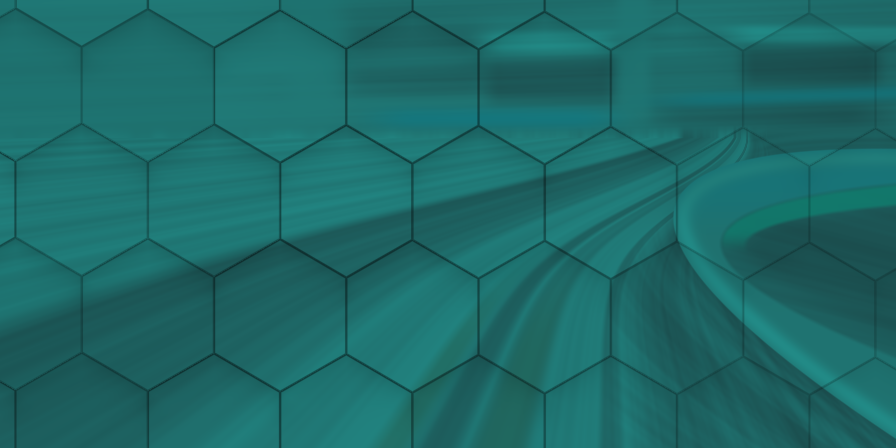
Reproduce this background procedurally as a Shadertoy shader.

```glsl
const vec3 SHADOW = vec3(0.10, 0.25, 0.255);
const vec3 LIGHT = vec3(0.13, 0.535, 0.52);
const vec3 BLUE = vec3(0.06, 0.46, 0.50);
const vec3 GREEN = vec3(0.06, 0.49, 0.43);
const vec3 OLIVE = vec3(0.13, 0.39, 0.34);

const vec2 VANISH = vec2(1.667, 0.693);   // where the road trails gather
const vec2 OUTER_TIP = vec2(1.503, 0.513);
const vec2 INNER_TIP = vec2(1.609, 0.456);
const vec2 HEX_CENTRE = vec2(0.330, 0.811);
const float HEX_WIDTH = 0.2953;
const float HEX_TILT = 0.006;

float hash(vec2 p) {
    return fract(sin(dot(p, vec2(41.3, 289.1))) * 4375.85);
}

float band(float x, float a, float b, float soft) {
    return smoothstep(a - soft, a + soft, x) - smoothstep(b - soft, b + soft, x);
}

float patchMask(vec2 p, vec4 box, vec2 soft) {
    return band(p.x, box.x, box.z, soft.x) * band(p.y, box.y, box.w, soft.y);
}

// Layered sines, each fading out before it becomes finer than a pixel
float streaks(float x, float drift) {
    float sum = 0.0, freq = 17.0, amp = 0.5, blur = fwidth(x);
    for (int i = 0; i < 5; i++) {
        float phase = freq * x + float(i) * 2.1 + 1.5 * sin(freq * 0.37 * x + drift);
        sum += amp * sin(phase) * (1.0 - smoothstep(0.5, 2.5, freq * blur));
        freq *= 1.83;
        amp *= 0.72;
    }
    return sum;
}

// Approximate signed distance to a sheared parabola opening right
float parabola(vec2 p, vec2 tip, float slope, float k) {
    vec2 d = p - tip;
    float h = d.y - slope * d.x;
    vec2 grad = vec2(-2.0 * h * slope / k - 1.0, 2.0 * h / k);
    return (h * h / k - d.x) / length(grad);
}

// Blurred hall above the road
vec3 hallColor(vec2 p) {
    float y = p.y - 0.035 * p.x;
    float right = smoothstep(0.45, 1.0, p.x);
    float t = 0.73 - 0.10 * right - 0.12 * smoothstep(1.5, 2.0, p.x);
    t += (0.035 + 0.055 * right) * streaks(y * 2.2, 2.5 * p.x);
    t -= 0.16 * patchMask(p, vec4(0.78, 0.80, 1.08, 0.95), vec2(0.05, 0.03));
    t -= 0.28 * patchMask(p, vec4(1.09, 0.77, 1.37, 0.87), vec2(0.03, 0.03));
    t -= 0.25 * patchMask(p, vec4(1.46, 0.72, 1.96, 0.77), vec2(0.08, 0.02));
    t -= 0.28 * patchMask(p, vec4(1.66, 0.81, 1.96, 0.89), vec2(0.03, 0.025));
    t += 0.32 * patchMask(p, vec4(1.08, 0.885, 1.36, 0.925), vec2(0.05, 0.016));
    t += 0.38 * patchMask(p, vec4(1.64, 0.905, 2.05, 0.94), vec2(0.06, 0.012));
    float columns = band(p.x, 0.64, 0.76, 0.04) + band(p.x, 1.38, 1.45, 0.02);
    t = mix(t, 0.74, 0.75 * columns * smoothstep(0.68, 0.78, p.y));
    vec3 col = mix(SHADOW, LIGHT, t);
    float blue = patchMask(p, vec4(0.85, 0.715, 1.36, 0.755), vec2(0.08, 0.02))
               + band(y, 0.71, 0.735, 0.018) * smoothstep(1.37, 1.6, p.x);
    return mix(col, BLUE, 0.65 * clamp(blue, 0.0, 1.0));
}

// Light trails fanning out from the bend
vec3 roadColor(vec2 p, float wall) {
    float drop = max(VANISH.y - p.y, 0.0);
    float bend = 0.3125 * (1.0 - exp(-drop * drop / 0.038));
    float fan = (VANISH.x - p.x - bend) / (drop + 0.052);
    float q = log(1.0 + max(fan, -0.85));
    float t = 0.78 + 0.09 * streaks(q, 1.5 * drop);
    t -= 0.40 * band(q, 1.03, 1.34, 0.05);
    t -= 0.27 * band(q, 0.80, 1.03, 0.04);
    t -= 0.42 * band(q, 0.37, 0.45, 0.025);
    t -= 0.16 * band(q, 0.22, 0.34, 0.02);
    t -= 0.30 * band(q, -0.05, 0.02, 0.015);
    t -= 0.34 * (1.0 - smoothstep(-0.20, -0.06, q));
    t += 0.12 * streaks(wall * 2.3, q) * (1.0 - smoothstep(-0.1, 0.05, q));
    t -= 0.16 * exp(-max(wall, 0.0) * 28.0) * smoothstep(0.66, 0.52, p.y);
    vec3 col = mix(SHADOW, LIGHT, clamp(t, 0.0, 1.05));
    float olive = band(q, 0.22, 0.33, 0.03) + band(q, 0.47, 0.53, 0.02);
    return mix(col, OLIVE, 0.6 * olive * smoothstep(0.45, 0.2, p.y));
}

// Curved barrier with a bright lip and a dark hollow
vec3 barrierColor(vec2 p, float outer, float inner) {
    float upper = smoothstep(0.46, 0.60, p.y);
    float lip = exp(-pow((outer + 0.022) / 0.022, 2.0));
    vec3 face = mix(SHADOW, LIGHT, 0.68 + 0.32 * lip * (1.0 - 0.5 * upper));
    face = mix(face, BLUE, 0.45 * upper * (1.0 - lip));
    float t = 0.24 + 0.06 * streaks(p.y * 2.0 + 0.5 * p.x, p.x * 3.0);
    t += 0.16 * smoothstep(-0.10, 0.0, inner);
    vec3 hollow = mix(SHADOW, LIGHT, t);
    float ring = band(inner, -0.055, -0.002, 0.008) * smoothstep(0.43, 0.49, p.y);
    hollow = mix(hollow, GREEN, 0.8 * ring);
    return mix(hollow, face, smoothstep(-0.006, 0.006, inner));
}

// Hexagonal tiles: shaded panels with thin seams
vec3 addTiles(vec3 col, vec2 p, float pixel) {
    vec2 cell = HEX_WIDTH * vec2(1.0, sqrt(3.0));
    vec2 h = p - HEX_CENTRE + vec2(0.0, HEX_TILT * p.x);
    vec2 a = mod(h, cell) - 0.5 * cell;
    vec2 b = mod(h - 0.5 * cell, cell) - 0.5 * cell;
    vec2 g = dot(a, a) < dot(b, b) ? a : b;
    float rnd = hash(floor((h - g) / HEX_WIDTH * 2.0 + 0.5));
    float edge = 0.5 * HEX_WIDTH - max(abs(g.x), dot(abs(g), vec2(0.5, 0.8660254)));
    float fade = mix(1.0, 0.45, smoothstep(1.1, 1.8, p.x));
    float top = smoothstep(-0.02, 0.10, g.y);
    float seam = 1.0 - smoothstep(0.0008, 0.0022 + pixel, edge);
    col *= 1.0 + fade * (0.07 * (rnd - 0.5) - 0.14 * top * exp(-edge * 32.0));
    return col * (1.0 - fade * seam * (0.18 + 0.28 * rnd));
}

void mainImage(out vec4 fragColor, in vec2 fragCoord) {
    float pixel = 1.0 / iResolution.y;
    vec2 p = fragCoord / iResolution.xy * vec2(2.0, 1.0);
    float outer = parabola(p, OUTER_TIP, -0.34, 0.211);
    float inner = parabola(p, INNER_TIP, -0.155, 0.0964);

    float horizon = smoothstep(0.725, 0.685, p.y);
    vec3 col = mix(hallColor(p), roadColor(p, outer), horizon);
    col = mix(barrierColor(p, outer, inner), col, smoothstep(-pixel, pixel, outer));
    col = addTiles(col, p, pixel);
    fragColor = vec4(col, 1.0);
}
```
